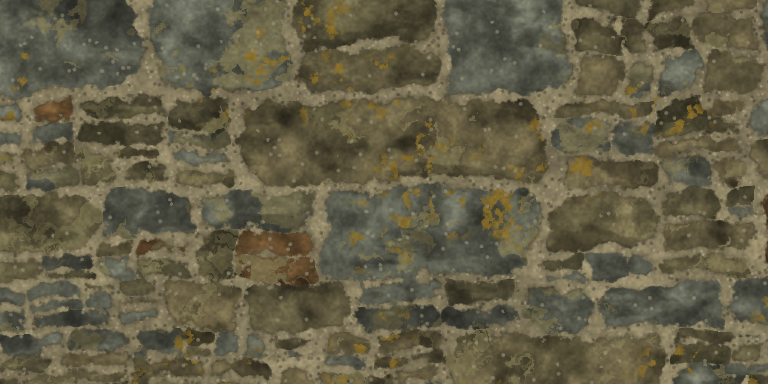
This texture is drawn by a Shadertoy shader. Its source:

```glsl
struct Stone { vec2 center; vec2 halfSize; vec2 id; };

float hash(vec2 p) {
    vec3 q = fract(p.xyx * 0.1031);
    q += dot(q, q.yzx + 33.33);
    return fract((q.x + q.y) * q.z);
}

float valueNoise(vec2 p) {
    vec2 i = floor(p), f = fract(p);
    f = f * f * (3.0 - 2.0 * f);
    vec2 e = vec2(1.0, 0.0);
    return mix(mix(hash(i), hash(i + e), f.x),
               mix(hash(i + e.yx), hash(i + e.xx), f.x), f.y);
}

float fbm(vec2 p) {
    float sum = 0.0, amp = 0.5;
    for (int i = 0; i < 5; i++) {
        sum += amp * valueNoise(p);
        p = mat2(1.6, 1.2, -1.2, 1.6) * p + 11.7;
        amp *= 0.54;
    }
    return sum / 1.04;
}

// Cellular noise: distance to the nearest point, and that point's random value
vec2 cellular(vec2 p) {
    vec2 base = floor(p), best = vec2(9.0, 0.0);
    for (int y = -1; y <= 1; y++)
    for (int x = -1; x <= 1; x++) {
        vec2 c = base + vec2(x, y);
        float d = length(c + vec2(hash(c), hash(c + 57.0)) - p);
        if (d < best.x) best = vec2(d, hash(c + 113.0));
    }
    return best;
}

float grit(vec2 p, float scale, float share) {
    vec2 c = cellular(p * scale);
    return smoothstep(0.5, 0.2, c.x) * step(1.0 - share, c.y);
}

float joint(float cell, float row) {
    return cell + 0.55 * (hash(vec2(cell, row * 31.0 + 5.0)) - 0.5);
}

// Courses of uneven height, cut into blocks, some split again into rubble
Stone findStone(vec2 p) {
    float edges[6] = float[6](-0.05, 0.14, 0.27, 0.51, 0.75, 1.06);
    float widths[5] = float[5](0.42, 0.32, 0.62, 0.62, 0.42);
    int course = 0;
    for (int i = 1; i < 5; i++) if (p.y > edges[i]) course = i;
    float row = float(course), w = widths[course];
    float shift = 20.0 + 7.3 * row;
    float u = p.x / w + shift, cell = floor(u);
    if (u < joint(cell, row)) cell -= 1.0;
    else if (u > joint(cell + 1.0, row)) cell += 1.0;

    vec2 lo = vec2((joint(cell, row) - shift) * w, edges[course]);
    vec2 hi = vec2((joint(cell + 1.0, row) - shift) * w, edges[course + 1]);
    vec2 id = vec2(cell + 97.0 * row, 1.0);
    float chance = 0.45;
    for (int k = 0; k < 4; k++) {
        vec2 size = hi - lo;
        if (hash(id + 3.0) > chance || min(size.x, size.y) < 0.075) break;
        int axis = size.x > 1.9 * size.y ? 0 : 1;
        float cut = mix(lo[axis], hi[axis], mix(0.32, 0.68, hash(id + 19.0)));
        id.y *= 2.0;
        if (p[axis] > cut) { lo[axis] = cut; id.y += 1.0; }
        else hi[axis] = cut;
        chance = 0.8;
    }
    return Stone(0.5 * (lo + hi), 0.5 * (hi - lo), id);
}

// Tapered, slightly tilted rounded box kept inside its own cell
float stoneDistance(vec2 p, Stone s) {
    vec2 q = p - s.center, border = abs(q) - s.halfSize;
    float tilt = 0.12 * (hash(s.id + 41.0) - 0.5);
    q += tilt * vec2(-q.y, q.x);
    q.y /= 1.0 - 0.3 * (hash(s.id + 43.0) - 0.5) * q.x / s.halfSize.x;
    vec2 b = s.halfSize * 0.95 - 0.007;
    float r = min(b.x, b.y) * mix(0.3, 0.9, hash(s.id + 47.0));
    vec2 e = abs(q) - b + r;
    float d = length(max(e, 0.0)) + min(max(e.x, e.y), 0.0) - r;
    return max(d, max(border.x, border.y) + 0.004);
}

vec3 stoneColor(vec2 p, vec2 id, float mottle) {
    vec3 olive = vec3(0.325, 0.31, 0.22), brown = vec3(0.41, 0.37, 0.26);
    vec3 slate = vec3(0.37, 0.38, 0.325), rust = vec3(0.43, 0.30, 0.16);
    vec3 lichen = vec3(0.495, 0.465, 0.32), gold = vec3(0.54, 0.43, 0.15);
    vec3 col = mix(olive, brown, hash(id + 61.0));
    col = mix(col, slate, step(0.68, hash(id + 67.0)));
    col = mix(col, rust, 0.8 * step(0.95, hash(id + 71.0)));
    col *= 1.0 + 1.3 * (mottle - 0.5);

    vec2 own = p + 0.37 * id;
    float bloom = fbm(own * 7.0 + 2.0 * mottle);
    float level = mix(0.54, 0.70, hash(id + 73.0));
    col = mix(col, lichen * (0.85 + 0.3 * mottle), 0.75 * smoothstep(level, level + 0.04, bloom));
    float stain = smoothstep(0.48, 0.36, fbm(own * vec2(5.0, 11.0) + 31.0));
    col *= 1.0 - 0.25 * stain;
    float spots = smoothstep(0.60, 0.68, fbm(p * 34.0)) * smoothstep(0.56, 0.68, fbm(p * 4.0 + 53.0));
    return mix(col, gold, 0.85 * spots);
}

void mainImage(out vec4 fragColor, in vec2 fragCoord) {
    vec2 p = fragCoord / iResolution.y;
    float mottle = fbm(p * 16.0 + 3.0), rough = fbm(p * 30.0 + 71.0);
    float grain = valueNoise(p * 125.0) - 0.5;

    // Wandering joints and chipped outlines
    vec2 bent = p + 0.007 * sin(p.yx * vec2(19.0, 8.0) + 1.7) + 0.004 * sin(p.yx * vec2(43.0, 27.0));
    bent += 0.035 * (vec2(fbm(p * 6.0), fbm(p * 6.0 + 40.0)) - 0.5);
    Stone stone = findStone(bent);
    float d = stoneDistance(bent, stone) + 0.045 * (rough - 0.5) + 0.035 * (mottle - 0.5);

    // Sandy mortar
    vec3 mortar = vec3(0.525, 0.485, 0.37) * (1.0 + 0.45 * (fbm(p * 5.0 + 17.0) - 0.5) + 0.35 * (rough - 0.5));
    mortar = mix(mortar, vec3(0.66, 0.62, 0.51), 0.6 * grit(p, 90.0, 0.16));
    mortar *= 1.0 - 0.25 * grit(p + 5.0, 75.0, 0.15);

    vec3 rock = stoneColor(p, stone.id, mottle);
    rock = mix(rock, vec3(0.58, 0.56, 0.47), 0.6 * grit(p + 9.0, 70.0, 0.04));

    // Soft edge with a broken dark crevice
    float soft = max(0.005, 1.0 / iResolution.y);
    vec3 col = mix(rock, mortar, smoothstep(-soft, soft, d));
    col *= 1.0 - 0.28 * exp(-abs(d) * 130.0) * smoothstep(0.38, 0.62, mottle);
    col *= 1.0 + 0.16 * grain;
    fragColor = vec4(col, 1.0);
}
```
